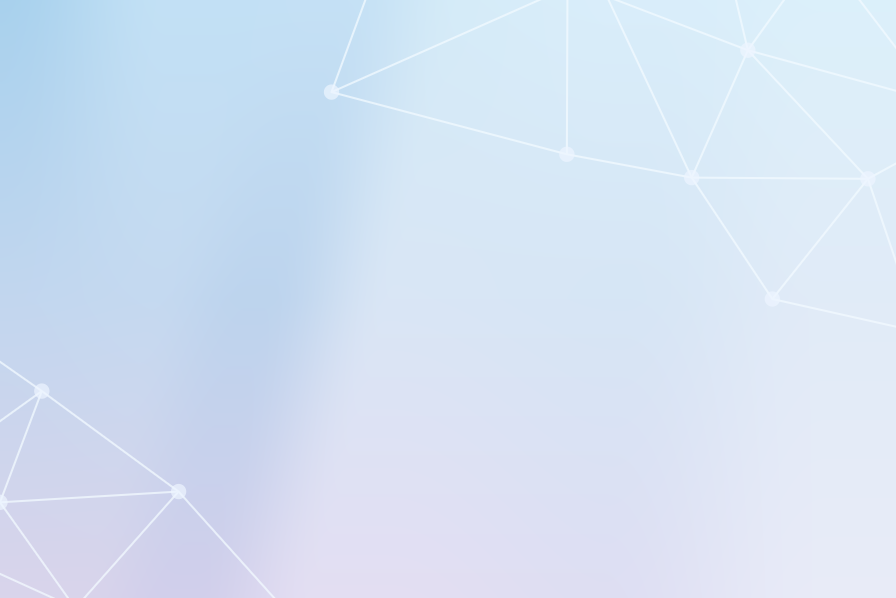
This background is drawn by a Shadertoy shader. Its source:

```glsl
// Soft pastel blue-lilac backdrop with two pale networks of linked nodes.

const float NODE_RADIUS = 0.0128;
const float LINE_HALF_WIDTH = 0.0017;
const vec3 LINE_COLOR = vec3(0.95, 0.98, 1.0);
const vec3 NODE_COLOR = vec3(0.93, 0.96, 1.0);

// Upper network: the first six points carry discs, the rest lie off canvas.
const int UPPER_DISCS = 6;
const vec2 UPPER_NODES[17] = vec2[17](
    vec2(0.555, 0.846), vec2(0.949, 0.742), vec2(1.158, 0.703),
    vec2(1.252, 0.916), vec2(1.453, 0.701), vec2(1.293, 0.500),
    vec2(0.630, 1.050), vec2(0.950, 1.021), vec2(1.016, 1.006),
    vec2(1.225, 1.030), vec2(1.334, 1.030), vec2(1.530, 0.840),
    vec2(1.416, 1.030), vec2(1.523, 0.890), vec2(1.530, 0.743),
    vec2(1.530, 0.474), vec2(1.530, 0.447));
const int UPPER_LINKS[38] = int[38](
    0,6, 0,7, 0,1, 1,7, 1,2, 2,8, 3,8, 2,3, 2,4, 2,5,
    3,4, 4,5, 3,9, 3,10, 3,11, 12,13, 4,14, 4,15, 5,16);

// Lower network: the first three points carry discs.
const int LOWER_DISCS = 3;
const vec2 LOWER_NODES[8] = vec2[8](
    vec2(0.070, 0.346), vec2(0.299, 0.178), vec2(0.0, 0.160),
    vec2(-0.04, 0.423), vec2(-0.04, 0.267), vec2(0.486, -0.03),
    vec2(0.126, -0.017), vec2(-0.03, 0.054));
const int LOWER_LINKS[18] = int[18](
    0,3, 0,4, 0,2, 0,1, 1,2, 1,5, 1,6, 2,6, 7,6);

float segmentDistance(vec2 p, vec2 a, vec2 b) {
    vec2 ab = b - a;
    return length(p - a - ab * clamp(dot(p - a, ab) / dot(ab, ab), 0.0, 1.0));
}

// Coverage of a shape, antialiased over one pixel.
float coverage(float dist, float pixel) {
    return clamp(0.5 - dist / pixel, 0.0, 1.0);
}

// Three-stop vertical gradient.
vec3 ramp(vec3 low, vec3 middle, vec3 high, float y) {
    vec3 lower = mix(low, middle, clamp(y * 2.0, 0.0, 1.0));
    return mix(lower, high, clamp(y * 2.0 - 1.0, 0.0, 1.0));
}

// Vertical gradients blended across the canvas along slanted folds.
vec3 backdrop(vec2 p) {
    float fold = 0.41 + 0.25 * p.y;
    vec3 edge   = ramp(vec3(0.85, 0.83, 0.92), vec3(0.76, 0.84, 0.935), vec3(0.66, 0.82, 0.93), p.y);
    vec3 sky    = ramp(vec3(0.85, 0.83, 0.92), vec3(0.77, 0.85, 0.94), vec3(0.76, 0.88, 0.96), p.y);
    vec3 valley = ramp(vec3(0.82, 0.81, 0.92), vec3(0.74, 0.83, 0.93), vec3(0.77, 0.88, 0.96), p.y);
    vec3 ridge  = ramp(vec3(0.89, 0.87, 0.95), vec3(0.85, 0.90, 0.96), vec3(0.83, 0.92, 0.97), p.y);
    vec3 haze   = ramp(vec3(0.87, 0.87, 0.95), vec3(0.84, 0.90, 0.96), vec3(0.85, 0.93, 0.98), p.y);
    vec3 glow   = ramp(vec3(0.91, 0.92, 0.97), vec3(0.88, 0.92, 0.97), vec3(0.86, 0.94, 0.98), p.y);

    vec3 color = mix(edge, sky, smoothstep(0.0, 0.28, p.x));
    color = mix(color, valley, smoothstep(fold - 0.28, fold - 0.12, p.x));
    color = mix(color, ridge, smoothstep(fold - 0.09, fold + 0.12, p.x));
    color = mix(color, haze, smoothstep(0.65, 1.03, p.x));
    return mix(color, glow, smoothstep(1.0 + 0.1 * p.y, 1.38, p.x));
}

void mainImage(out vec4 fragColor, in vec2 fragCoord) {
    // Canvas units: height 1, width 1.5.
    vec2 p = fragCoord / iResolution.xy * vec2(1.5, 1.0);
    float pixel = 1.0 / iResolution.y;

    // Nearest link and disc of both networks.
    float link = 1e3;
    float disc = 1e3;
    for (int i = 0; i < UPPER_LINKS.length(); i += 2)
        link = min(link, segmentDistance(p, UPPER_NODES[UPPER_LINKS[i]], UPPER_NODES[UPPER_LINKS[i + 1]]));
    for (int i = 0; i < LOWER_LINKS.length(); i += 2)
        link = min(link, segmentDistance(p, LOWER_NODES[LOWER_LINKS[i]], LOWER_NODES[LOWER_LINKS[i + 1]]));
    for (int i = 0; i < UPPER_DISCS; i++) disc = min(disc, distance(p, UPPER_NODES[i]));
    for (int i = 0; i < LOWER_DISCS; i++) disc = min(disc, distance(p, LOWER_NODES[i]));

    // Links first, then translucent discs on top.
    vec3 color = backdrop(p);
    color = mix(color, LINE_COLOR, 0.75 * coverage(link - LINE_HALF_WIDTH, pixel));
    color = mix(color, NODE_COLOR, 0.7 * coverage(disc - NODE_RADIUS, pixel));
    fragColor = vec4(color, 1.0);
}
```
